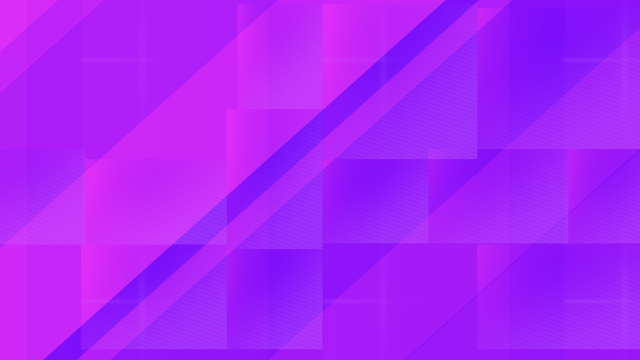
This background is drawn by a WebGL 2 fragment shader. Its source:

```glsl
#version 300 es
precision highp float;

uniform vec2 u_resolution;
out vec4 outColor;

const vec3 VIOLET = vec3(0.46, 0.03, 0.98);
const vec3 PURPLE = vec3(0.66, 0.10, 0.97);
const vec3 MAGENTA = vec3(0.87, 0.17, 0.97);
const vec3 HAZE = vec3(0.66, 0.32, 0.99);
const float PERIOD = 0.67;
const float SLANT = 1.118;

// Tiles as left, bottom, right, top in canvas heights
const vec4 TILES[12] = vec4[12](
    vec4(0.660, 0.697, 0.896, 0.988), vec4(0.630, 0.308, 0.896, 0.697),
    vec4(0.896, 0.324, 1.190, 0.558), vec4(1.190, 0.324, 1.579, 0.586),
    vec4(1.579, 0.324, 1.850, 0.586), vec4(1.326, 0.586, 1.850, 0.977),
    vec4(0.238, 0.321, 0.630, 0.558), vec4(-0.15, 0.321, 0.238, 0.586),
    vec4(0.630, 0.030, 0.896, 0.308), vec4(1.326, 0.030, 1.850, 0.321),
    vec4(0.225, 0.030, 0.630, 0.321), vec4(0.896, 0.558, 1.326, 0.990));

float edge(float at, float x, float soft) {
    return smoothstep(at - soft, at + soft, x);
}

float span(float a, float b, float x, float soft) {
    return edge(a, x, soft) - edge(b, x, soft);
}

float line(float at, float x, float width) {
    return exp(-pow((x - at) / width, 2.0));
}

// Tone of the slanted bands: 0 is violet, 1 is magenta
float bandTone(float d, float soft) {
    float tone = mix(0.92, 0.70, edge(0.162, d, soft));
    tone = mix(tone, 0.53, edge(0.285, d, soft));
    tone = mix(tone, 0.80, edge(0.771, d, soft));
    tone = mix(tone, 0.10, edge(1.238, d, soft));
    tone = mix(tone, 0.56, edge(1.331, d, soft));
    tone = mix(tone, 0.24, edge(1.424, d, soft));
    tone = mix(tone, 0.47, edge(1.863, d, soft));
    return mix(tone, 0.38, edge(2.243, d, soft));
}

// x: tone shift, y: haze amount
vec2 tileShade(vec2 p, vec4 tile, float soft) {
    vec2 uv = (p - tile.xy) / (tile.zw - tile.xy);
    float mask = span(tile.x, tile.z, p.x, soft) * span(tile.y, tile.w, p.y, soft);
    float glow = 0.32 * exp(-5.0 * max(uv.x, 0.0)) * smoothstep(-0.3, 1.0, uv.y);
    vec2 fromShadow = (uv - vec2(0.45, 0.75)) * vec2(2.2, 1.8);
    float shadow = 0.14 * exp(-dot(fromShadow, fromShadow));
    float haze = 0.45 * smoothstep(0.5, 1.7, uv.x + 1.0 - uv.y);
    return mask * vec2(glow - shadow, haze);
}

// Faint crosses of light repeated on a square lattice
float glints(vec2 p) {
    vec2 q = mod(p - vec2(0.225, 0.50), PERIOD) - vec2(0.17, 0.333);
    float across = line(0.0, q.y, 0.006) * line(-0.12, q.x, 0.12);
    float upright = line(0.0, q.x, 0.010) * line(0.0, q.y, 0.13);
    return 0.22 * across + 0.16 * upright;
}

vec3 palette(float tone) {
    float t = clamp(tone, 0.0, 1.0);
    vec3 cool = mix(VIOLET, PURPLE, min(t * 2.0, 1.0));
    return mix(cool, MAGENTA, max(t * 2.0 - 1.0, 0.0));
}

void main() {
    vec2 p = gl_FragCoord.xy / u_resolution.y;
    float soft = 0.8 / u_resolution.y;
    float d = p.x + SLANT * (1.0 - p.y);

    // Slanted bands with a slow fade to the right
    float tone = bandTone(d, soft * 1.5) - 0.06 * (p.x - 0.89);
    float haze = 0.06;

    // Overlapping glass tiles
    for (int i = 0; i < TILES.length(); i++) {
        vec2 shade = tileShade(p, TILES[i], soft);
        tone += shade.x;
        haze += shade.y;
    }

    // Repeated upright strips
    float column = mod(p.x - 0.074, PERIOD);
    tone -= 0.07 * span(0.0, 0.155, column, soft);

    // Hairlines along the slant
    tone += 0.16 * line(0.285, d, 0.003);
    tone -= 0.20 * line(2.243, d, 0.003);

    // Fine hatching inside the haze, then lattice glints
    float hatch = sin((p.y + 0.35 * p.x) * 520.0);
    haze += 0.05 * hatch * smoothstep(0.08, 0.35, haze) + glints(p);

    vec3 color = mix(palette(tone), HAZE + vec3(0.18 * tone, 0.0, 0.0), clamp(haze, 0.0, 0.7));
    outColor = vec4(color, 1.0);
}
```
